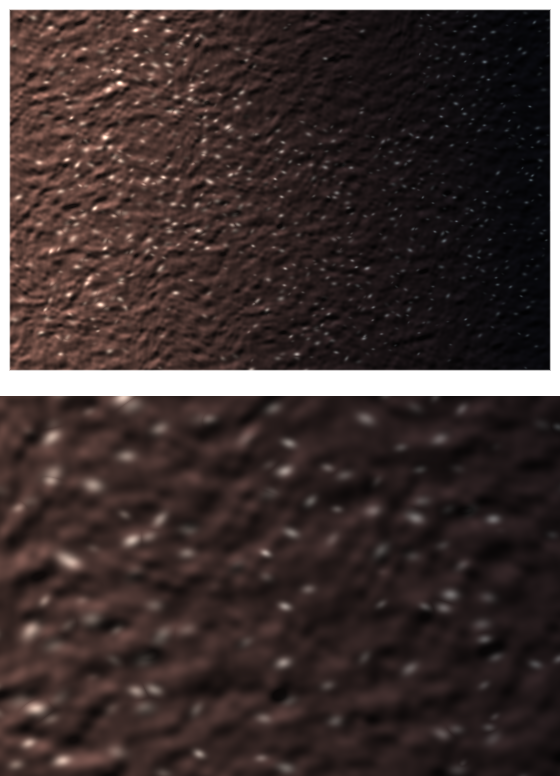
Top: the whole. Bottom: its middle third, enlarged.
Reproduce this texture procedurally as a WebGL 1 fragment shader.

```glsl
precision highp float;
// Dark brown grained leather in a white margin, lit from the left.
// Warped value noise gives the relief; scattered soft ellipses give
// the clustered glints, which turn small, cool and faint to the right.

uniform vec2 u_resolution;

const float MARGIN = 0.026;
const vec3 LIT_BROWN = vec3(0.365, 0.255, 0.225);
const vec3 DARK_BROWN = vec3(0.095, 0.070, 0.075);
const vec3 NEAR_BLACK = vec3(0.025, 0.027, 0.040);
const vec3 WARM_GLINT = vec3(0.74, 0.69, 0.62);
const vec3 COOL_GLINT = vec3(0.38, 0.44, 0.46);

float hash(vec2 p) {
  return fract(sin(dot(p, vec2(127.1, 311.7))) * 43758.5453);
}

float noise(vec2 p) {
  vec2 cell = floor(p);
  vec2 f = fract(p);
  f = f * f * (3.0 - 2.0 * f);
  float low = mix(hash(cell), hash(cell + vec2(1.0, 0.0)), f.x);
  float high = mix(hash(cell + vec2(0.0, 1.0)), hash(cell + 1.0), f.x);
  return mix(low, high, f.y);
}

vec2 rotate(vec2 p, float angle) {
  float c = cos(angle);
  float s = sin(angle);
  return vec2(c * p.x + s * p.y, c * p.y - s * p.x);
}

// Height of the grain: wide, slightly tilted pebbles with finer bumps.
float grainHeight(vec2 p) {
  vec2 warp = vec2(noise(p * 9.0), noise(p * 9.0 + 31.0)) - 0.5;
  vec2 q = rotate(p + 0.03 * warp, 0.22);
  return noise(q * vec2(36.0, 52.0)) + 0.45 * noise(q * vec2(75.0, 98.0) + 17.0);
}

// Slope towards a light at the upper left.
float relief(vec2 p) {
  vec2 toLight = vec2(-0.005, 0.009);
  return grainHeight(p) - grainHeight(p + toLight);
}

// Sparse soft ellipses, one at most per cell; density is the chance of each.
float glints(vec2 p, vec2 cellSize, float radius, float density) {
  vec2 home = floor(p / cellSize);
  float light = 0.0;
  for (int j = -1; j <= 1; j++) {
    for (int i = -1; i <= 1; i++) {
      vec2 cell = home + vec2(float(i), float(j));
      vec2 jitter = vec2(hash(cell + 3.7), hash(cell + 8.1));
      float tilt = mix(-0.5, 0.9, hash(cell + 5.3));
      float size = radius * mix(0.65, 1.25, hash(cell + 12.9));
      vec2 d = rotate(p - (cell + jitter) * cellSize, tilt);
      d /= size * vec2(1.25, 0.8);
      float present = smoothstep(0.0, 0.06, density - hash(cell + 21.4));
      float strength = mix(0.25, 1.0, pow(hash(cell + 40.2), 1.6));
      light = max(light, present * strength * exp(-1.6 * dot(d, d)));
    }
  }
  return light;
}

// Broad falloff of the light from left to right.
vec3 baseColor(float across) {
  vec3 brown = mix(LIT_BROWN, DARK_BROWN, smoothstep(0.05, 0.72, across));
  return mix(brown, NEAR_BLACK, smoothstep(0.62, 1.0, across));
}

vec3 leather(vec2 p, float across) {
  float patches = noise(p * 5.0 + 4.0);
  float shift = 0.10 * (noise(p * 2.5 + 60.0) - 0.5);
  float slope = relief(p);
  vec3 color = baseColor(across + shift) * max(0.25, 1.0 + 1.15 * slope);
  color *= 0.90 + 0.20 * noise(p * 110.0);

  float shade = smoothstep(0.15, 0.85, across);
  float density = mix(0.08, 0.55, smoothstep(0.25, 0.8, patches));
  float radius = mix(0.0088, 0.0056, shade);
  float light = glints(p, vec2(0.028, 0.022), radius, density);
  light *= clamp(0.85 + 0.8 * slope, 0.35, 1.15);
  return color + light * mix(WARM_GLINT, COOL_GLINT, shade) * (1.0 - 0.25 * shade);
}

// Coverage of the panel inside the margin, with a soft edge.
float panelMask(vec2 p, vec2 extent, float softness) {
  vec2 edge = min(p, extent - p) - MARGIN;
  return smoothstep(-softness, softness, min(edge.x, edge.y));
}

void main() {
  vec2 p = gl_FragCoord.xy / u_resolution.y;
  vec2 extent = vec2(u_resolution.x / u_resolution.y, 1.0);
  float softness = max(0.003, 1.0 / u_resolution.y);
  vec3 color = leather(p, p.x / extent.x);
  color = mix(vec3(1.0), color, panelMask(p, extent, softness));
  gl_FragColor = vec4(clamp(color, 0.0, 1.0), 1.0);
}
```
